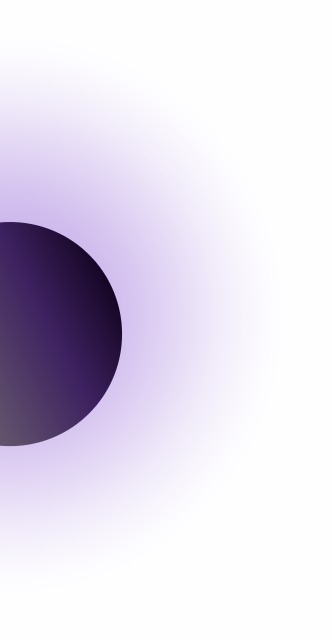
This background is drawn by a WebGL 1 fragment shader. Its source:

```glsl
precision highp float;
// A dark violet disc, cut off by the left edge, on a white ground with a wide lavender glow.
// The disc is an antialiased distance function filled with a slanted three-stop gradient;
// the glow is a smooth radial falloff centred slightly above the disc.

uniform vec2 u_resolution;

// Lengths and positions are in units of the canvas height, origin at lower left.
const vec2 DISC_CENTER = vec2(0.0156, 0.478);
const float DISC_RADIUS = 0.1751;

const vec2 GLOW_CENTER = vec2(0.0065, 0.508);
const float GLOW_INNER = 0.078;
const float GLOW_OUTER = 0.460;

// Gradient axis points to the dark upper right; stops are in disc radii from its center.
const vec2 SHADE_AXIS = vec2(0.883, 0.469);
const float STOP_GREY = -0.50;
const float STOP_VIOLET = 0.35;
const float STOP_DARK = 0.98;

const vec3 GROUND = vec3(0.997, 0.997, 1.0);
const vec3 LAVENDER = vec3(0.790, 0.700, 0.920);
const vec3 GREY = vec3(0.385, 0.325, 0.425);
const vec3 VIOLET = vec3(0.240, 0.132, 0.375);
const vec3 DARK = vec3(0.090, 0.025, 0.150);

float ramp(float from, float to, float x) {
  return clamp((x - from) / (to - from), 0.0, 1.0);
}

vec3 glowColor(vec2 p) {
  float falloff = smoothstep(GLOW_INNER, GLOW_OUTER, distance(p, GLOW_CENTER));
  return mix(LAVENDER, GROUND, falloff);
}

vec3 discColor(vec2 p) {
  float s = dot(p - DISC_CENTER, SHADE_AXIS) / DISC_RADIUS;
  vec3 lit = mix(GREY, VIOLET, ramp(STOP_GREY, STOP_VIOLET, s));
  return mix(lit, DARK, ramp(STOP_VIOLET, STOP_DARK, s));
}

void main() {
  vec2 p = gl_FragCoord.xy / u_resolution.y;
  float pixel = 1.0 / u_resolution.y;

  // Coverage fades across one pixel at the rim.
  float edge = distance(p, DISC_CENTER) - DISC_RADIUS;
  float coverage = clamp(0.5 - edge / pixel, 0.0, 1.0);

  gl_FragColor = vec4(mix(glowColor(p), discColor(p), coverage), 1.0);
}
```
